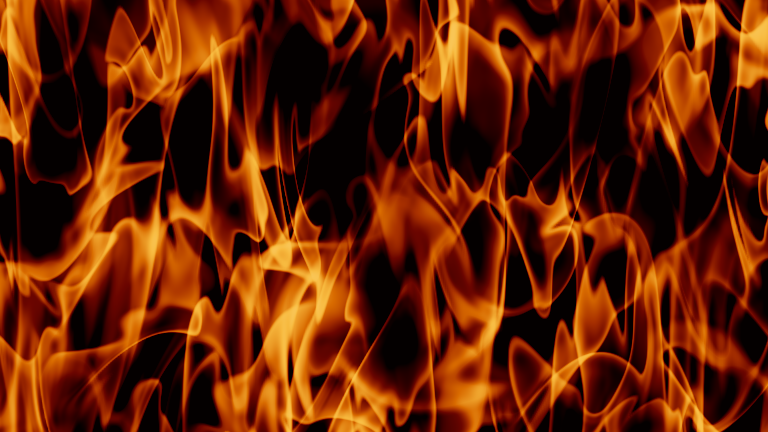
Write a Shadertoy shader that draws this texture.

```glsl
#define SCALE 13.0      // flame tongues across the canvas height
#define STRETCH 0.46    // vertical elongation
#define WARP 0.76       // strength of the curling
#define LAYERS 5
#define FADE 2.2        // falloff inside a flame sheet
#define RIM 0.6         // brightness of the sharp edges
#define BIAS 0.4        // heat lost to darkness
#define EXPOSURE 1.0

const vec3 FIRE[7] = vec3[7](
    vec3(0.015, 0.0, 0.0), vec3(0.22, 0.0, 0.0), vec3(0.42, 0.02, 0.0),
    vec3(0.66, 0.19, 0.0), vec3(0.85, 0.42, 0.0), vec3(0.97, 0.73, 0.25),
    vec3(1.0, 0.93, 0.65));

mat2 rotate(float a) {
    float c = cos(a), s = sin(a);
    return mat2(c, s, -s, c);
}

// Layered sine shears, each octave turned to a new direction
vec2 swirl(vec2 p, float seed) {
    float freq = 0.8;
    for (int i = 0; i < 5; i++) {
        p = rotate(seed + 1.3 * float(i)) * p;
        p += WARP / freq * sin(freq * p.yx + seed * vec2(2.3, 3.7));
        freq *= 1.6;
    }
    return p;
}

// Translucent sheet: crisp bright rim on one side, slow fade on the other
float flameSheet(vec2 p, float seed) {
    vec2 q = swirl(p, seed);
    float d = sin(1.1 * q.x + seed) + 0.6 * sin(1.3 * q.y - 2.0 * seed);
    float blur = 0.5 + 0.5 * sin(0.7 * p.x + 0.9 * p.y + 4.0 * seed);
    float soft = 0.05 + 0.3 * blur * blur + 0.7 * fwidth(d);
    float inside = max(d, 0.0);
    float wisps = 1.0 + 0.28 * sin(7.0 * d + 2.0 * q.y);
    float glow = exp(-FADE * inside) * wisps;
    float rim = RIM * (1.0 - 0.6 * blur) * exp(-9.0 * inside);
    return smoothstep(-soft, soft, d) * (glow + rim);
}

vec3 fireColor(float heat) {
    vec3 color = FIRE[0];
    for (int i = 1; i < 7; i++)
        color = mix(color, FIRE[i], clamp(heat / 0.19 - float(i - 1), 0.0, 1.0));
    return color;
}

void mainImage(out vec4 fragColor, in vec2 fragCoord) {
    vec2 uv = fragCoord / iResolution.y;
    vec2 p = uv * SCALE * vec2(1.0, STRETCH);

    // Overlapping sheets
    float heat = 0.0;
    for (int i = 0; i < LAYERS; i++) {
        float layer = float(i);
        float seed = 0.7 + 1.9 * layer;
        heat += flameSheet(p * (0.8 + 0.13 * layer) + 3.1 * seed, seed);
    }

    // Broad hot and dark regions
    vec2 region = swirl(0.6 * p + 5.0, 9.2);
    heat *= 1.0 + 0.5 * sin(region.x) * sin(region.y);

    heat = 1.0 - exp(-EXPOSURE * max(heat - BIAS, 0.0));
    fragColor = vec4(fireColor(heat), 1.0);
}
```
